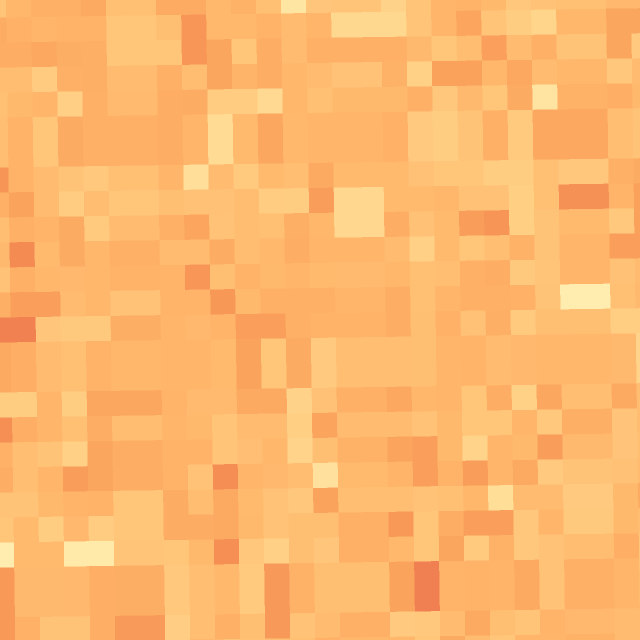
This texture is drawn by a WebGL 2 fragment shader. Its source:

```glsl
#version 300 es
precision highp float;
// Slightly tilted mosaic of flat apricot tiles, with a double-width band every nine units.

uniform vec2 u_resolution;
out vec4 fragColor;

vec3 hash3(vec2 p) {
    vec3 q = fract(p.xyx * vec3(0.1031, 0.1030, 0.0973));
    q += dot(q, q.yxz + 33.33);
    return fract((q.xxy + q.yzz) * q.zyx);
}

vec2 gradientAt(vec2 corner) {
    float angle = 6.2832 * hash3(corner + 71.0).x;
    return vec2(cos(angle), sin(angle));
}

float gradientNoise(vec2 p) {
    vec2 i = floor(p), f = p - i;
    vec2 w = f * f * f * (f * (f * 6.0 - 15.0) + 10.0);
    float a = dot(gradientAt(i), f);
    float b = dot(gradientAt(i + vec2(1, 0)), f - vec2(1, 0));
    float c = dot(gradientAt(i + vec2(0, 1)), f - vec2(0, 1));
    float d = dot(gradientAt(i + vec2(1, 1)), f - vec2(1, 1));
    return mix(mix(a, b, w.x), mix(c, d, w.x), w.y);
}

// Tile index: the first two units of each nine-unit period share one index.
vec2 tileIndex(vec2 uv) {
    vec2 p = uv * 25.6;
    p = vec2(p.x + 0.0145 * p.y, p.y - 0.0145 * p.x) - vec2(4.61, 0.9);
    vec2 period = floor(p / 9.0);
    return 8.0 * period + max(floor(p - 9.0 * period) - 1.0, 0.0);
}

// Roughly normal tone: independent grain over a broad drift.
float tileTone(vec2 tile) {
    tile += 40.0;
    float join = hash3(tile + 17.0).y;
    if (join < 0.13) tile.x -= 1.0;
    else if (join < 0.22) tile.y -= 1.0;
    float grain = dot(hash3(tile), vec3(1.0)) - 1.5;
    float drift = gradientNoise(tile * 0.23);
    return clamp(1.8 * grain + 1.6 * drift, -2.5, 2.6);
}

// Burnt orange through apricot to pale cream.
vec3 toneColor(float t) {
    float green = 0.725 + t * (0.046 + t * (0.006 * t - 0.003));
    float x = green - 0.56;
    return vec3(min(0.96 + 0.27 * x, 1.0), green, 0.33 + x * (0.3 + 1.8 * x));
}

void main() {
    // Four samples per pixel soften the tile edges.
    vec3 color = vec3(0.0);
    for (int i = 0; i < 4; i++) {
        vec2 offset = vec2(i & 1, i >> 1) * 0.5 - 0.25;
        vec2 uv = (gl_FragCoord.xy + offset) / u_resolution.y;
        color += 0.25 * toneColor(tileTone(tileIndex(uv)));
    }
    fragColor = vec4(color, 1.0);
}
```
